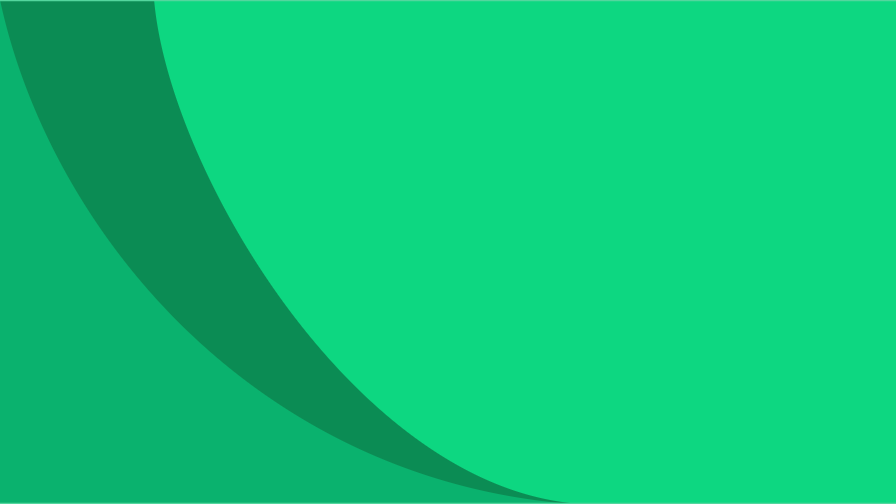
Reproduce this background procedurally as a Shadertoy shader.

```glsl
// Flat green backdrop with two sweeping curved bands in the lower left corner.

const vec3 BRIGHT_GREEN = vec3(0.05, 0.845, 0.505);
const vec3 DARK_GREEN   = vec3(0.045, 0.55, 0.33);
const vec3 MID_GREEN    = vec3(0.04, 0.70, 0.43);
const vec3 PALE_GREEN   = vec3(0.33, 0.84, 0.62);

// Cubic control points as fractions of the canvas, from top to bottom.
const vec2 INNER_A = vec2(0.172, 1.0);
const vec2 INNER_B = vec2(0.189, 0.654);
const vec2 INNER_C = vec2(0.404, 0.023);
const vec2 INNER_D = vec2(0.651, 0.0);

const vec2 OUTER_A = vec2(0.0, 1.0);
const vec2 OUTER_B = vec2(0.056, 0.538);
const vec2 OUTER_C = vec2(0.2865, 0.0485);
const vec2 OUTER_D = vec2(0.638, 0.0);

const float HAIRLINE = 0.0025;  // thickness of the pale border lines
const int SOLVE_STEPS = 18;

vec2 cubicPoint(vec2 a, vec2 b, vec2 c, vec2 d, float t) {
    float s = 1.0 - t;
    return s * s * s * a + 3.0 * s * s * t * b + 3.0 * s * t * t * c + t * t * t * d;
}

vec2 cubicTangent(vec2 a, vec2 b, vec2 c, vec2 d, float t) {
    float s = 1.0 - t;
    return 3.0 * (s * s * (b - a) + 2.0 * s * t * (c - b) + t * t * (d - c));
}

// Smooth coverage of the area to the left of a descending cubic.
float leftOfCurve(vec2 uv, vec2 a, vec2 b, vec2 c, vec2 d) {
    // Bisect for the parameter where the curve crosses this height.
    float low = 0.0, high = 1.0;
    for (int i = 0; i < SOLVE_STEPS; i++) {
        float middle = 0.5 * (low + high);
        if (cubicPoint(a, b, c, d, middle).y > uv.y) low = middle;
        else high = middle;
    }
    float t = 0.5 * (low + high);

    // Turn the horizontal gap into a distance across the edge.
    vec2 tangent = normalize(cubicTangent(a, b, c, d, t) * iResolution.xy);
    float gap = (cubicPoint(a, b, c, d, t).x - uv.x) * iResolution.x;
    return clamp(gap * abs(tangent.y) + 0.5, 0.0, 1.0);
}

void mainImage(out vec4 fragColor, in vec2 fragCoord) {
    vec2 uv = fragCoord / iResolution.xy;

    // Bands, stacked from back to front
    vec3 color = BRIGHT_GREEN;
    color = mix(color, DARK_GREEN, leftOfCurve(uv, INNER_A, INNER_B, INNER_C, INNER_D));
    color = mix(color, MID_GREEN, leftOfCurve(uv, OUTER_A, OUTER_B, OUTER_C, OUTER_D));

    // Pale hairlines along the top and bottom
    float borderDistance = min(uv.y, 1.0 - uv.y);
    float border = clamp((HAIRLINE - borderDistance) * iResolution.y + 0.5, 0.0, 1.0);
    color = mix(color, PALE_GREEN, border);

    fragColor = vec4(color, 1.0);
}
```
